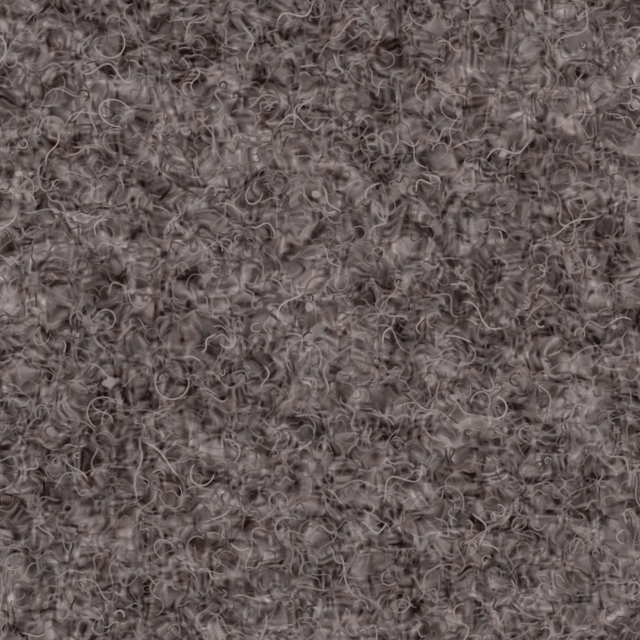
Reproduce this texture procedurally as a three.js fragment shader.

```glsl
// Felted grey-brown wool: a mottled, grainy ground covered by many thin curly hairs.
// The hairs are waves and arcs scattered on jittered grids, layered from short,
// dark and deep to long, pale and near; a few pale lint specks lie on top.

#define LAYERS 10
#define DEEP_CELLS 44.0
#define TOP_CELLS 15.0
#define HAIR_WIDTH 0.0029
#define HAIR_OPACITY 0.95
#define GROUND_TONE 0.325
#define GRAIN_CONTRAST 0.29
#define MOTTLE_CONTRAST 0.20
#define BAND_CONTRAST 0.10
#define LINT_CELLS 9.0
#define LINT_SHARE 0.16
#define WARM_TINT vec3(0.042, 0.0, -0.006)

varying vec2 vUv;

// Four random values per grid point, without sine
vec4 hash4(vec2 p) {
  vec4 q = fract(p.xyxy * vec4(0.1031, 0.1030, 0.0973, 0.1099));
  q += dot(q, q.wzxy + 33.33);
  return fract((q.xxyz + q.yzzw) * q.zywx);
}

// Smooth value noise centred on zero
float noise(vec2 p) {
  vec2 cell = floor(p);
  vec2 f = fract(p);
  f = f * f * (3.0 - 2.0 * f);
  float low = mix(hash4(cell).x, hash4(cell + vec2(1.0, 0.0)).x, f.x);
  float high = mix(hash4(cell + vec2(0.0, 1.0)).x, hash4(cell + 1.0).x, f.x);
  return mix(low, high, f.y) - 0.5;
}

vec2 rotate(vec2 p, float angle) {
  float c = cos(angle);
  float s = sin(angle);
  return vec2(c * p.x + s * p.y, c * p.y - s * p.x);
}

// Ground: wide bands, blotches and short crossing streaks
float groundTone(vec2 uv) {
  vec2 warp = vec2(noise(uv * 38.0 + 5.0), noise(uv * 38.0 + 71.0));
  vec2 p = uv + 0.022 * warp;
  float bands = noise(uv * vec2(6.0, 13.0) + 17.0);
  float mottle = noise(p * vec2(27.0, 44.0) + 130.0);
  float grain = noise(p * vec2(185.0, 75.0) + 210.0)
              + noise(p * vec2(80.0, 180.0) + 320.0);
  return GROUND_TONE + BAND_CONTRAST * bands
       + MOTTLE_CONTRAST * mottle + GRAIN_CONTRAST * grain;
}

// Wavy hair along x: distance in cell units, faded at its ends
float waveHair(vec2 p, vec4 rnd, float width) {
  float halfLength = mix(0.4, 0.85, rnd.x);
  float amplitude = mix(0.04, 0.22, rnd.y);
  float rate = mix(3.5, 7.0, rnd.z);
  float phase = 6.2832 * rnd.w;
  float slope = amplitude * rate * cos(rate * p.x + phase);
  float d = abs(p.y - amplitude * sin(rate * p.x + phase)) / sqrt(1.0 + slope * slope);
  float ends = 1.0 - smoothstep(0.6 * halfLength, halfLength, abs(p.x));
  return ends * (1.0 - smoothstep(0.0, width, d));
}

// Curled hair: an open ring
float arcHair(vec2 p, vec4 rnd, float width) {
  float radius = mix(0.2, 0.5, rnd.x);
  float d = abs(length(p * vec2(1.0, mix(1.0, 1.5, rnd.y))) - radius);
  float opening = mix(-0.8, 0.3, rnd.z) * radius;
  float ends = smoothstep(opening, opening + 0.3 * radius, p.x);
  return ends * (1.0 - smoothstep(0.0, width, d));
}

// One layer of hairs laid over the tone beneath; depth runs 0 (deep) to 1 (top)
float addHairs(float tone, vec2 uv, float depth, float seed) {
  float cells = mix(DEEP_CELLS, TOP_CELLS, depth);
  vec2 p = uv * cells + seed * 0.37;
  float width = HAIR_WIDTH * cells;
  for (int y = -1; y <= 1; y++) {
    for (int x = -1; x <= 1; x++) {
      vec2 cell = floor(p) + vec2(float(x), float(y));
      vec4 place = hash4(cell + seed * 57.0);
      vec4 form = hash4(cell + seed * 57.0 + 411.0);
      float turn = place.z - 0.5;
      float angle = 3.1416 * turn * (0.6 + 0.8 * abs(turn));
      vec2 q = p - cell - place.xy;
      float hair = form.w > 0.72
        ? arcHair(rotate(q, 6.2832 * place.z), form, width)
        : waveHair(rotate(q, angle), form, width);
      float shade = fract(place.w * 7.0 + form.x);
      float hairTone = mix(mix(0.13, 0.36, depth), mix(0.57, 0.64, depth), shade);
      tone = mix(tone, hairTone, hair * HAIR_OPACITY * place.w * place.w);
    }
  }
  return tone;
}

// Rare ragged specks of pale lint
float lintMask(vec2 uv) {
  vec2 p = uv * LINT_CELLS;
  vec4 rnd = hash4(floor(p) + 900.0);
  vec2 q = (fract(p) - mix(vec2(0.25), vec2(0.75), rnd.xy)) / LINT_CELLS;
  float radius = mix(0.005, 0.012, rnd.w);
  float d = length(q * vec2(0.8, 1.2)) + 0.014 * noise(uv * 110.0 + 40.0);
  return step(rnd.z, LINT_SHARE) * (1.0 - smoothstep(0.3 * radius, radius, d));
}

void main() {
  float tone = groundTone(vUv);
  for (int i = 0; i < LAYERS; i++) {
    tone = addHairs(tone, vUv, float(i) / float(LAYERS - 1), float(i) + 1.0);
  }
  tone = mix(tone, 0.64, 0.7 * lintMask(vUv));
  vec3 tint = WARM_TINT * (1.0 + 0.6 * noise(vUv * 60.0 + 500.0));
  gl_FragColor = vec4(clamp(tone, 0.07, 0.78) + tint, 1.0);
}
```
